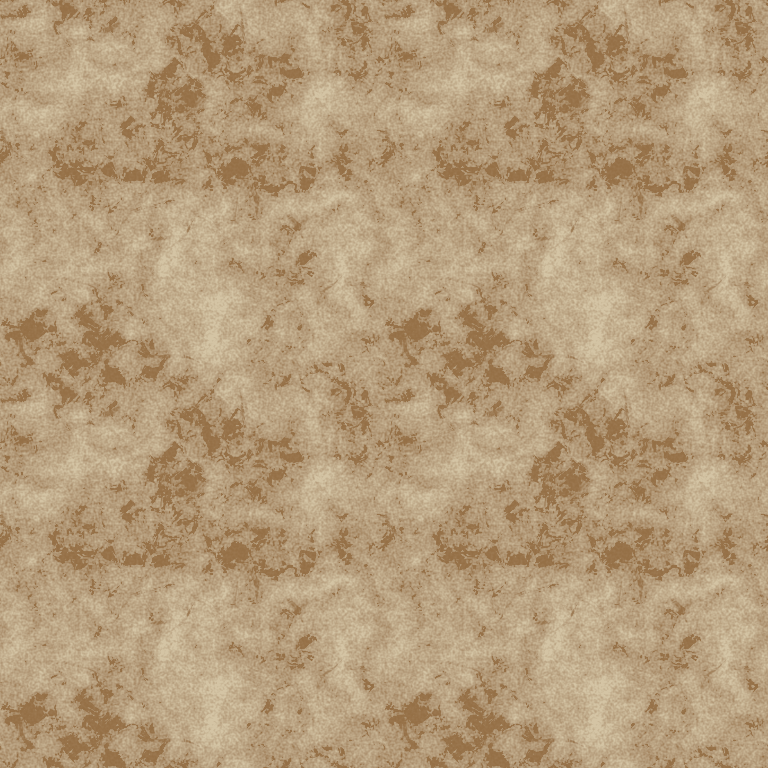
A WebGL 2 fragment shader for this texture:

```glsl
#version 300 es
precision highp float;
// Seamless mottled parchment: tan clouds, ragged brown stains, curved scratches and fine grain.

uniform vec2 u_resolution;
out vec4 fragColor;

const float TAU = 6.28318;
const float REPEATS = 2.0;
const int SCRATCHES = 34;
const vec3 STAIN = vec3(0.585, 0.438, 0.275);
const vec3 TAN = vec3(0.70, 0.60, 0.47);
const vec3 CREAM = vec3(0.83, 0.77, 0.645);

vec2 hash2(vec2 p) {
    vec3 q = fract(p.xyx * vec3(0.1031, 0.1030, 0.0973));
    q += dot(q, q.yzx + 33.33);
    return fract((q.xx + q.yz) * q.zy);
}

// Contribution of one lattice corner to the gradient noise
float corner(vec2 cell, vec2 offset, float freq, float seed) {
    float angle = TAU * hash2(mod(cell, freq) + seed * 17.3).x;
    return dot(vec2(cos(angle), sin(angle)), offset);
}

// Gradient noise with period 1, scaled to roughly unit deviation
float noise(vec2 p, float freq, float seed) {
    p = p * freq + seed * vec2(0.37, 0.71);
    vec2 i = floor(p), f = fract(p);
    vec2 w = f * f * f * (f * (f * 6.0 - 15.0) + 10.0);
    vec2 e = vec2(1.0, 0.0);
    float low = mix(corner(i, f, freq, seed), corner(i + e.xy, f - e.xy, freq, seed), w.x);
    float high = mix(corner(i + e.yx, f - e.yx, freq, seed), corner(i + e.xx, f - e.xx, freq, seed), w.x);
    return 4.5 * mix(low, high, w.y);
}

// Octaves of noise, kept at unit deviation
float fbm(vec2 p, float freq, int octaves, float gain, float seed) {
    float sum = 0.0, power = 0.0, amp = 1.0;
    for (int k = 0; k < octaves; k++) {
        sum += amp * noise(p, freq, seed + float(k));
        power += amp * amp;
        amp *= gain;
        freq *= 2.0;
    }
    return sum * inversesqrt(power);
}

vec2 warp(vec2 p, float freq, float amount, float seed) {
    return p + amount * vec2(noise(p, freq, seed), noise(p, freq, seed + 1.0));
}

// Tapered arc around a centre, wrapped across the tile edges
float arc(vec2 p, vec2 centre, float radius, float heading, float halfLength, float width) {
    vec2 q = fract(p - centre + 0.5) - 0.5;
    float turn = fract((atan(q.y, q.x) - heading) / TAU + 0.5) - 0.5;
    float along = abs(turn) * TAU * radius / halfLength;
    float thickness = width * (1.0 - along * along);
    return 1.0 - smoothstep(thickness - 0.002, thickness + 0.002, abs(length(q) - radius));
}

// Scattered scratches of varied strength
float scratches(vec2 p) {
    float cover = 0.0;
    for (int k = 0; k < SCRATCHES; k++) {
        float id = float(k);
        vec2 centre = hash2(vec2(id, 3.7));
        vec2 shape = hash2(vec2(id, 19.1));
        vec2 stroke = hash2(vec2(id, 41.9));
        float radius = mix(0.06, 0.26, shape.x);
        float halfLength = mix(0.03, 0.085, stroke.x);
        float width = mix(0.002, 0.006, stroke.y * stroke.y);
        float line = arc(p, centre, radius, TAU * shape.y, halfLength, width);
        cover = max(cover, line * mix(0.5, 1.0, stroke.y));
    }
    return cover;
}

vec3 ramp(float tone) {
    tone = clamp(tone, 0.0, 1.0);
    vec3 dark = mix(STAIN, TAN, min(tone / 0.46, 1.0));
    return mix(dark, CREAM, max((tone - 0.46) / 0.54, 0.0));
}

void main() {
    vec2 p = fract(REPEATS * gl_FragCoord.xy / u_resolution);

    // Broad clouds and finer mottling
    vec2 bent = warp(p, 6.0, 0.018, 2.0);
    float cloud = fbm(bent, 3.0, 4, 0.68, 5.0);
    float mottle = fbm(bent, 11.0, 3, 0.75, 13.0);
    float rough = fbm(warp(p, 22.0, 0.006, 31.0), 20.0, 4, 0.82, 23.0);
    float grain = 0.75 * noise(p, 170.0, 37.0) + 0.65 * noise(p, 116.0, 43.0);
    float tone = 0.54 + 0.135 * cloud + 0.06 * mottle + 0.065 * rough + 0.09 * grain;

    // Stains with ragged, chipped edges
    float stainField = 0.72 * cloud + 0.2 * mottle + 0.66 * rough + 0.12 * grain;
    float stain = 1.0 - smoothstep(-1.38, -1.02, stainField);

    // Scratches worn away in places
    float worn = smoothstep(-0.9, 0.5, 0.8 * rough + 0.5 * cloud);
    float scratch = scratches(warp(p, 9.0, 0.006, 53.0)) * mix(0.9, 0.2, worn);

    tone = mix(tone, 0.02 + 0.02 * grain, max(stain * 0.95, scratch));
    fragColor = vec4(ramp(tone), 1.0);
}
```
